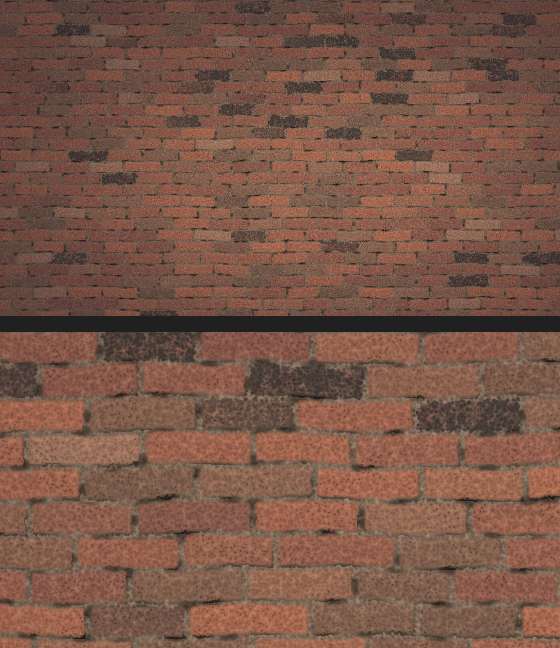
Top, the full canvas; bottom, a detail of the centre.
A WebGL 2 fragment shader for this texture:

```glsl
#version 300 es
precision highp float;
// Weathered brick wall in running bond: about 28 courses high, 15.5 bricks wide.
// Joints are jittered per brick, edges roughened by cellular noise, and sooty
// bricks gather in the upper right; a soft vignette darkens the borders.
uniform vec2 u_resolution;
out vec4 fragColor;

float hash(vec2 p) {
  vec3 q = fract(p.xyx * vec3(0.1031, 0.1030, 0.0973));
  q += dot(q, q.yzx + 33.33);
  return fract((q.x + q.y) * q.z);
}

// Distance to the nearest scattered point, about 0 to 1
float cellular(vec2 p) {
  vec2 cell = floor(p), f = fract(p);
  float nearest = 2.0;
  for (int y = -1; y <= 1; y++)
    for (int x = -1; x <= 1; x++) {
      vec2 n = vec2(x, y), c = cell + n;
      vec2 r = n + vec2(hash(c), hash(c + 71.7)) - f;
      nearest = min(nearest, dot(r, r));
    }
  return sqrt(nearest);
}

// Position of the joint on the left of brick k, in brick lengths
float joint(float k, float row) {
  return k + 0.16 * (hash(vec2(k + 40.0, row + 9.0)) - 0.5);
}

float roundedBox(vec2 p, vec2 halfSize, float radius) {
  vec2 d = abs(p) - halfSize + radius;
  return length(max(d, 0.0)) + min(max(d.x, d.y), 0.0) - radius;
}

// Fired clay colour for one brick
vec3 clay(vec2 id) {
  float kind = hash(id + 13.0), tint = hash(id + 57.0);
  vec3 red = mix(vec3(0.56, 0.36, 0.30), vec3(0.70, 0.435, 0.325), tint);
  vec3 brown = mix(vec3(0.49, 0.37, 0.30), vec3(0.60, 0.43, 0.335), tint);
  vec3 color = mix(red, brown, smoothstep(0.40, 0.12, kind));
  return kind > 0.95 ? vec3(0.66, 0.48, 0.38) : color;
}

void main() {
  vec2 uv = gl_FragCoord.xy / u_resolution;
  float pixel = 27.7 / u_resolution.y;
  // One unit is one course; layered sines make the courses sag
  vec2 p = gl_FragCoord.xy * pixel + vec2(0.0, 0.45);
  p.y += 0.05 * sin(p.x * 0.55 + p.y * 0.3) + 0.03 * sin(p.x * 1.7 + p.y * 0.8);

  // Find the brick and its two uneven ends
  float brickLength = 3.18;
  float row = floor(p.y);
  float shift = 0.5 * mod(row, 2.0) + 0.25 * hash(vec2(row, 3.0));
  float x = p.x / brickLength + shift;
  float k = floor(x);
  if (x < joint(k, row)) k -= 1.0;
  else if (x >= joint(k + 1.0, row)) k += 1.0;
  float left = joint(k, row), right = joint(k + 1.0, row);
  vec2 id = vec2(k + 20.0, row);

  // Cellular layers: broad stains, pits, grain and fine sand
  float stain = cellular(p * vec2(0.8, 1.3) + 5.0);
  float pits = cellular(p * 2.9 + 30.0);
  float grain = cellular(p * 6.3 + 11.0);
  float sand = cellular(p * 10.7 + 47.0);
  float rough = 0.5 * grain + 0.5 * sand - 0.45;

  // Brick face with a slight tilt and chipped edges
  vec2 local = vec2((x - 0.5 * (left + right)) * brickLength, fract(p.y) - 0.5);
  local.y += local.x * 0.03 * (hash(id + 5.0) - 0.5);
  vec2 halfSize = vec2(0.5 * (right - left) * brickLength - 0.10,
                       0.40 + 0.03 * hash(id + 23.0));
  float chips = 0.09 * (pits - 0.45) + 0.16 * rough;
  float dist = roundedBox(local, halfSize, 0.10) + chips;
  float soften = max(pixel * 0.6, 0.05);
  float face = 1.0 - smoothstep(-soften, soften, dist);

  // Soot is likelier inside one broad diagonal patch
  vec2 away = (uv - vec2(0.67, 0.78)) * vec2(2.6, 3.0);
  away.y -= 0.25 * away.x;
  float chance = 0.02 + 0.23 * exp(-dot(away, away));
  float sooty = 1.0 - smoothstep(chance * 0.6, chance * 1.3, hash(id + 91.0));
  float soot = sooty * clamp(1.2 - 0.4 * stain - 0.9 * rough - 0.4 * pits, 0.0, 1.0);
  vec3 brick = mix(clay(id), vec3(0.29, 0.25, 0.225), soot);
  brick *= 1.0 + 0.50 * rough + 0.10 * (pits - 0.45);

  // Pale dust and small dark holes on the faces
  float dust = smoothstep(0.48, 0.85, 0.5 * pits + 0.5 * sand) * hash(id + 37.0);
  brick = mix(brick, vec3(0.64, 0.51, 0.41), 0.6 * dust);
  float hole = smoothstep(0.20, 0.05, grain) * step(0.55, stain);
  brick *= 1.0 - 0.25 * hole;
  brick *= 1.0 + 0.05 * smoothstep(0.1, 0.4, local.y);

  // Sandy mortar with scattered hollows and thin cracks under the bricks
  vec3 mortar = vec3(0.515, 0.435, 0.36) * (1.0 + 0.65 * rough);
  float under = roundedBox(local + vec2(-0.03, 0.07), halfSize, 0.10) + chips;
  float crack = 1.0 - smoothstep(-0.03, 0.06, under);
  float hollow = smoothstep(0.38, 0.12, cellular(p * vec2(0.9, 1.4) + 60.0));
  float broken = smoothstep(0.25, 0.65, stain);
  mortar *= 1.0 - 0.38 * crack * broken - 0.42 * hollow;
  vec3 color = mix(mortar, brick, face);

  // Vignette with a cool, faded tone in the dark borders
  vec2 offCentre = (uv - vec2(0.58, 0.43)) * vec2(1.25, 1.15);
  float fade = smoothstep(0.08, 0.95, length(offCentre));
  color *= mix(vec3(1.0), vec3(0.66, 0.65, 0.70), fade);
  color = mix(color, vec3(0.28, 0.23, 0.26), 0.05 + 0.10 * fade);
  fragColor = vec4(clamp(color, 0.0, 1.0), 1.0);
}
```
